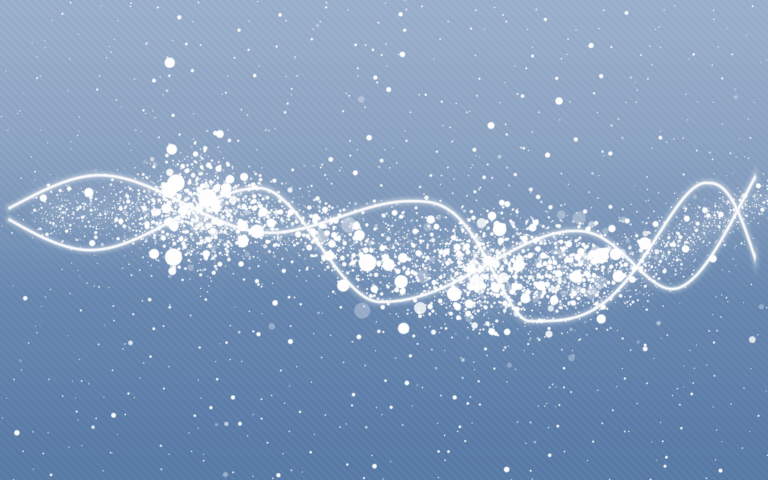
A WebGL 1 fragment shader for this background:

```glsl
precision highp float;
uniform vec2 u_resolution;

const vec3 WHITE = vec3(0.995);

float hash(vec2 p) {
  return fract(sin(dot(p, vec2(127.1, 311.7))) * 43758.5453);
}

float bump(float x, float center, float width) {
  float d = (x - center) / width;
  return exp(-d * d);
}

// Distance to an S-shaped arc between two turning points; skew delays the bend
float arc(vec2 p, vec2 a, vec2 b, float skew) {
  float x = clamp(p.x, max(a.x, 0.02), min(b.x, 1.572));
  float t = clamp((x - a.x) / (b.x - a.x), 0.001, 1.0);
  float k = pow(t, skew);
  float y = mix(a.y, b.y, k * k * (3.0 - 2.0 * k));
  float slope = 6.0 * k * (1.0 - k) * skew * k / t * (b.y - a.y) / (b.x - a.x);
  return length(vec2(p.x - x, (p.y - y) / sqrt(1.0 + slope * slope)));
}

float upperStrand(vec2 p) {
  float d = arc(p, vec2(-0.146, 0.51), vec2(0.208, 0.635), 1.0);
  d = min(d, arc(p, vec2(0.208, 0.635), vec2(0.562, 0.515), 1.0));
  d = min(d, arc(p, vec2(0.562, 0.515), vec2(0.854, 0.581), 1.0));
  d = min(d, arc(p, vec2(0.854, 0.581), vec2(1.104, 0.331), 1.6));
  d = min(d, arc(p, vec2(1.104, 0.331), vec2(1.471, 0.619), 1.7));
  return min(d, arc(p, vec2(1.471, 0.619), vec2(1.625, 0.354), 1.4));
}

float lowerStrand(vec2 p) {
  float d = arc(p, vec2(-0.146, 0.604), vec2(0.188, 0.479), 1.0);
  d = min(d, arc(p, vec2(0.188, 0.479), vec2(0.54, 0.608), 1.0));
  d = min(d, arc(p, vec2(0.54, 0.608), vec2(0.792, 0.371), 1.0));
  d = min(d, arc(p, vec2(0.792, 0.371), vec2(1.198, 0.519), 1.1));
  d = min(d, arc(p, vec2(1.198, 0.519), vec2(1.4, 0.398), 1.2));
  return min(d, arc(p, vec2(1.4, 0.398), vec2(1.708, 0.792), 1.0));
}

// Chance of finding a dot at p: a winding band with dense clusters
float density(vec2 p) {
  float center = 0.558 - 0.125 * smoothstep(0.417, 1.0, p.x)
               + 0.156 * smoothstep(1.25, 1.646, p.x);
  float width = 0.045 + 0.035 * bump(p.x, 0.41, 0.12)
              + 0.04 * bump(p.x, 1.02, 0.3) - 0.02 * smoothstep(1.42, 1.6, p.x);
  float amount = 0.46 + 0.6 * bump(p.x, 0.41, 0.09) + 0.5 * bump(p.x, 1.0, 0.06)
               + 0.4 * bump(p.x, 1.17, 0.07) + 0.15 * bump(p.x, 1.46, 0.1);
  float band = bump(p.y, center, width) * amount;
  float stray = 0.06 * bump(p.y, center, width * 2.2);
  return (band + stray) * smoothstep(0.04, 0.11, p.x);
}

// Opacity left after one jittered grid of dots
float dotGaps(vec2 p, float cell, float seed, float pixel) {
  float gaps = 1.0;
  vec2 base = floor(p / cell);
  for (int j = -1; j <= 1; j++) {
    for (int i = -1; i <= 1; i++) {
      vec2 id = base + vec2(float(i), float(j));
      vec2 key = id + seed * 17.3;
      vec2 center = (id + vec2(hash(key), hash(key + 41.7))) * cell;
      float size = hash(key + 83.1);
      float taper = smoothstep(0.22, 0.36, center.x)
                  * (1.0 - smoothstep(1.25, 1.42, center.x));
      float radius = cell * mix(0.1, 0.37, size * size) * mix(0.6, 1.0, taper);
      float present = step(hash(key + 129.5), density(center));
      float alpha = mix(0.3, 1.0, smoothstep(0.08, 0.35, hash(key + 171.9)));
      float edge = 1.0 - smoothstep(-pixel, pixel, length(p - center) - radius);
      gaps *= 1.0 - present * alpha * edge;
    }
  }
  return gaps;
}

void main() {
  vec2 p = gl_FragCoord.xy / u_resolution.y;
  float pixel = 1.0 / u_resolution.y;

  // Blue gradient with fine diagonal stripes
  vec3 color = mix(vec3(0.35, 0.485, 0.655), vec3(0.4, 0.525, 0.685),
                   smoothstep(0.0, 0.35, p.y));
  color = mix(color, vec3(0.56, 0.65, 0.77), smoothstep(0.3, 0.78, p.y));
  color = mix(color, vec3(0.6, 0.685, 0.795), smoothstep(0.72, 1.0, p.y));
  color += 0.012 * sin((p.x + p.y) * 6.2832 / 0.0167);

  // Haze and dots, from large to small
  color = mix(color, WHITE, 0.2 * min(density(p), 1.0));
  float gaps = 1.0;
  float cell = 0.052;
  for (int layer = 0; layer < 8; layer++) {
    gaps *= dotGaps(p, cell, float(layer) + 1.0, pixel);
    cell *= 0.76;
  }
  color = mix(color, WHITE, 1.0 - gaps);

  // Glowing strands
  float d = min(upperStrand(p), lowerStrand(p));
  color = mix(color, WHITE, 0.4 * exp(-d * d / 0.00006));
  color = mix(color, WHITE, 0.92 * (1.0 - smoothstep(-pixel, pixel, d - 0.0028)));

  gl_FragColor = vec4(color, 1.0);
}
```
